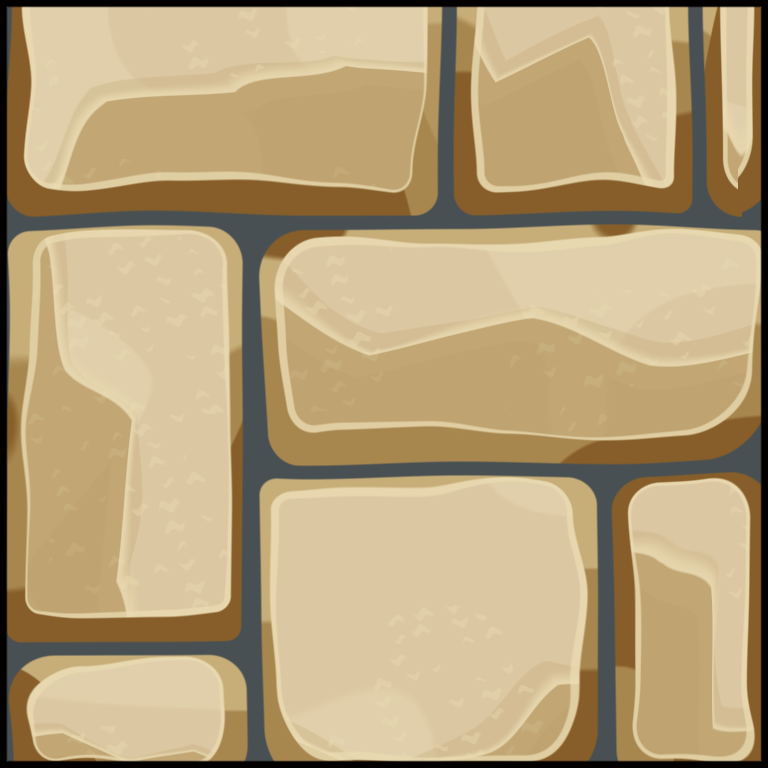
Reproduce this texture procedurally as a WebGL 1 fragment shader.

```glsl
precision highp float;
uniform vec2 u_resolution;

const vec3 FRAME = vec3(0.01, 0.0, 0.0);
const vec3 MORTAR = vec3(0.285, 0.315, 0.325);
const vec3 FACE = vec3(0.86, 0.78, 0.635);
const vec3 FACE_LIGHT = vec3(0.885, 0.82, 0.675);
const vec3 SHADE = vec3(0.76, 0.655, 0.46);
const vec3 RIM = vec3(0.66, 0.53, 0.31);
const vec3 RIM_LIGHT = vec3(0.78, 0.68, 0.47);
const vec3 RIM_DARK = vec3(0.53, 0.37, 0.16);
const vec3 CREAM = vec3(0.92, 0.86, 0.70);

const float SOFT = 0.0016;       // half width of a smoothed edge
const float BORDER = 0.009;
const float GAP = 0.009;         // half width of the mortar
const vec2 WALL_LO = vec2(0.0, -0.04);
const vec2 WALL_HI = vec2(1.02, 1.08);
const vec2 INSET_LO = vec2(0.022, 0.038);  // rim at left and bottom
const vec2 INSET_HI = vec2(0.022, 0.010);  // rim at right and top
const float ROUND_MIN = 0.015;
const float ROUND_MAX = 0.09;
const float TAPER = 0.05;
const vec2 SPECK_CELL = vec2(0.046, 0.027);

float hash(vec2 p) {
  vec3 q = fract(p.xyx * vec3(0.1031, 0.1030, 0.0973));
  q += dot(q, q.yzx + 33.33);
  return fract((q.x + q.y) * q.z);
}

float noise(vec2 p) {
  vec2 i = floor(p), f = fract(p);
  f = f * f * (3.0 - 2.0 * f);
  return mix(mix(hash(i), hash(i + vec2(1, 0)), f.x),
             mix(hash(i + vec2(0, 1)), hash(i + 1.0), f.x), f.y);
}

// Noise along a line, with the sharp bends of broken stone
float kink(float x, float seed) {
  float i = floor(x);
  return mix(hash(vec2(i, seed)), hash(vec2(i + 1.0, seed)), x - i);
}

float fill(float d) { return 1.0 - smoothstep(-SOFT, SOFT, d); }

float cut(float v, float at, inout float lo, inout float hi) {
  if (v > at) { lo = at; return 1.0; }
  hi = at;
  return 0.0;
}

// Divide the wall by joints; gives the cell bounds and stone number
float findStone(vec2 p, out vec2 lo, out vec2 hi) {
  lo = WALL_LO;
  hi = WALL_HI;
  float id;
  if (cut(p.y, 0.712, lo.y, hi.y) > 0.5) {
    id = cut(p.x, 0.58, lo.x, hi.x);
    if (id > 0.5) id += cut(p.x, 0.908, lo.x, hi.x);
  } else if (cut(p.x, 0.328, lo.x, hi.x) < 0.5) {
    id = 7.0 - 4.0 * cut(p.y, 0.157, lo.y, hi.y);
  } else if (cut(p.y, 0.39, lo.y, hi.y) > 0.5) {
    id = 4.0;
  } else {
    id = 5.0 + cut(p.x, 0.782, lo.x, hi.x);
  }
  return id;
}

// Box whose four corners are rounded by different amounts
float stoneBox(vec2 p, vec2 lo, vec2 hi, float id) {
  vec2 c = p - 0.5 * (lo + hi), h = 0.5 * (hi - lo);
  float r = mix(ROUND_MIN, ROUND_MAX, hash(sign(c) + vec2(id * 3.7 + 9.0, 5.0)));
  c.x *= 1.0 + TAPER * hash(vec2(id, 8.0)) * (0.5 - 0.5 * c.y / h.y);
  vec2 q = abs(c) - h + r;
  return length(max(q, 0.0)) + min(max(q.x, q.y), 0.0) - r;
}

// Scattered slanted flecks, gathered in clusters
float specks(vec2 p) {
  vec2 g = vec2(p.x + 0.35 * p.y, p.y - 0.25 * p.x) / SPECK_CELL;
  vec2 i = floor(g);
  vec2 jitter = vec2(hash(i), hash(i + 17.0)) * 0.3 - 0.15;
  vec2 o = fract(g) - 0.5 - jitter;
  o.y += 0.12 * sin(o.x * 14.0 + 6.0 * hash(i + 5.0));
  float size = 0.33 * hash(i + 41.0);
  float d = (length(o * vec2(1.0, 1.4)) - size) * SPECK_CELL.y;
  return fill(d) * step(0.45, noise(p * 7.0 + 3.0)) * step(0.12, size);
}

void main() {
  vec2 uv = gl_FragCoord.xy / u_resolution;
  vec2 p = uv + 0.016 * (vec2(noise(uv * 5.0), noise(uv * 5.0 + 31.0)) - 0.5);
  vec2 lo, hi;
  float id = findStone(p, lo, hi);
  vec2 seed = vec2(id * 13.0, id * 7.0);
  vec2 q = (2.0 * p - lo - hi) / (hi - lo);
  float unit = 0.5 * min(hi.x - lo.x, hi.y - lo.y);

  // Outline and the raised face inside it
  float body = stoneBox(p, lo + GAP, hi - GAP, id);
  vec2 bend = vec2(noise(p * 9.0 + seed), noise(p * 9.0 + seed + 50.0)) - 0.5;
  float face = stoneBox(p + 0.024 * bend, lo + GAP + INSET_LO, hi - GAP - INSET_HI, id);

  // Rim: light above, darker facets on the sides and below
  vec3 rim = mix(RIM, RIM_LIGHT, smoothstep(0.25, 0.3, q.y + 0.5 * bend.x));
  float facet = noise(p * vec2(5.0, 4.0) + seed + 4.0) - 0.25 * q.y;
  rim = mix(rim, RIM_DARK, fill((0.62 - facet) * 0.2));
  rim = mix(rim, RIM_LIGHT, 0.35 * fill((facet - 0.36) * 0.2));

  // Face: pale patches, flecks and a broken shaded slope
  float tilt = mix(-0.6, 1.2, fract(id * 0.618));
  float amount = mix(0.14, 0.48, fract(id * 0.37 + 0.45));
  vec2 dir = -vec2(sin(tilt), cos(tilt));
  float across = dot(q, vec2(-dir.y, dir.x));
  float wave = mix(kink(across * 1.9 + 9.0, id + 2.0), noise(vec2(across * 1.7 + 9.0, id * 5.0)), 0.4);
  float slope = (1.0 - 2.0 * amount - dot(q, dir) + 1.3 * (wave - 0.5)) * unit;
  float patchEdge = (noise(p * 4.0 + seed + 20.0) - 0.42) * 0.2;
  vec3 top = mix(FACE, FACE_LIGHT, 0.8 * fill(patchEdge));
  top = mix(top, SHADE, 0.3 * fill(slope - 0.05 * noise(p * 6.0 + seed)));
  top = mix(top, SHADE, fill(slope));
  top = mix(top, RIM, 0.12 * fill(max(slope + 0.03, -patchEdge)));
  top = mix(top, CREAM, specks(p) * mix(0.4, 0.13, fill(slope)));

  // Cream glints on the slope crest and around the face
  float crestWidth = 0.003 + 0.022 * noise(p * 8.0 + seed + 70.0);
  float crest = (1.0 - fill(slope)) * (1.0 - smoothstep(0.0, crestWidth, slope));
  top = mix(top, CREAM, 0.8 * crest);
  float glintWidth = 0.002 + 0.012 * noise(p * 7.0 + seed + 90.0);
  float glint = 1.0 - fill(face + glintWidth);
  top = mix(top, CREAM, 0.75 * glint);

  vec3 color = mix(MORTAR, mix(rim, top, fill(face)), fill(body));
  vec2 edge = min(uv, 1.0 - uv);
  color = mix(FRAME, color, fill(BORDER - min(edge.x, edge.y)));
  gl_FragColor = vec4(color, 1.0);
}
```
